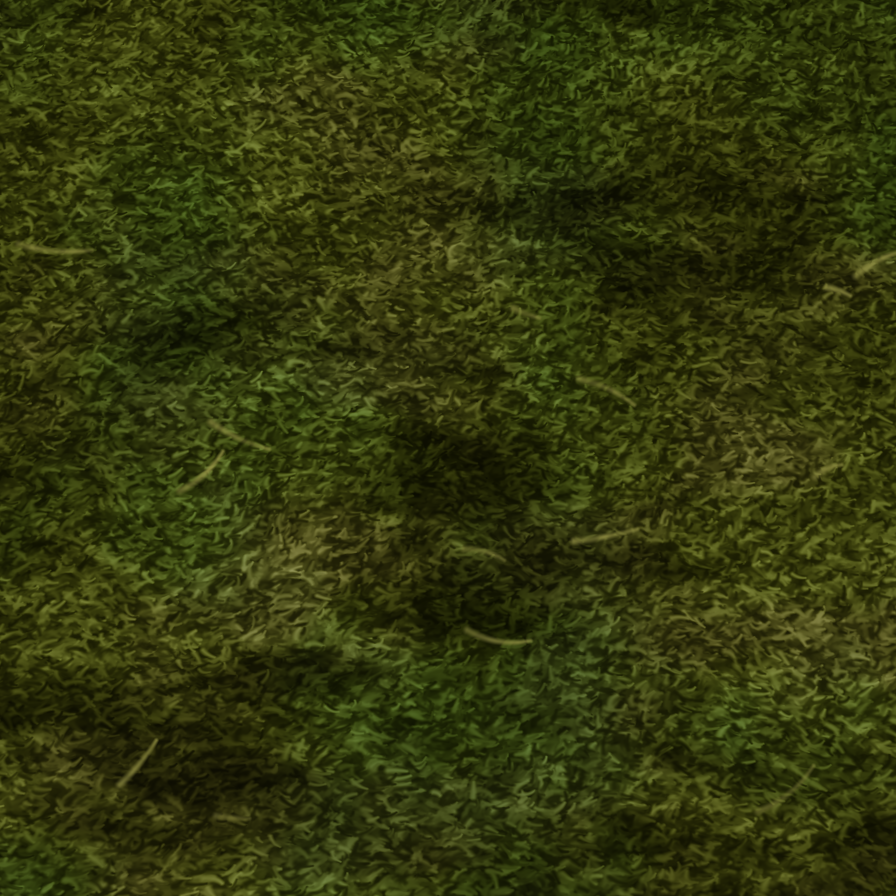
Write a Shadertoy shader that draws this texture.

```glsl
#define BLADE_CELLS 38.0
#define BLADE_LAYERS 8
#define BLADE_WIDTH 0.27
#define STRAW_COUNT 14
#define MEAN_TONE 0.205
#define CONTRAST 1.06
#define PATCH_DEPTH 0.70
#define CLUMP_DEPTH 0.55
#define STRAW_COLOR vec3(0.58, 0.57, 0.27)

vec3 hash3(vec2 p) {
    vec3 q = fract(vec3(p.xyx) * vec3(0.1031, 0.1030, 0.0973));
    q += dot(q, q.yxz + 33.33);
    return fract((q.xxy + q.yzz) * q.zyx);
}

float noise(vec2 p) {
    vec2 i = floor(p), f = fract(p);
    f = f * f * (3.0 - 2.0 * f);
    float low = mix(hash3(i).x, hash3(i + vec2(1, 0)).x, f.x);
    float high = mix(hash3(i + vec2(0, 1)).x, hash3(i + vec2(1, 1)).x, f.x);
    return mix(low, high, f.y);
}

float fbm(vec2 p) {
    float sum = 0.0, amp = 0.533;
    for (int i = 0; i < 4; i++) {
        sum += amp * noise(p);
        p = mat2(1.6, 1.2, -1.2, 1.6) * p + 17.3;
        amp *= 0.5;
    }
    return sum;
}

vec2 rotate(vec2 p, float angle) {
    float c = cos(angle), s = sin(angle);
    return vec2(c * p.x + s * p.y, c * p.y - s * p.x);
}

// Soft tapered stroke, bent into an arc along its length
float stroke(vec2 p, float halfLength, float width, float bend) {
    float along = clamp(p.x / halfLength, -1.0, 1.0);
    p.y += bend * halfLength * (along * along - 0.4);
    float d = length(vec2(p.x - along * halfLength, p.y));
    return 1.0 - smoothstep(0.0, width * (1.1 - 0.3 * along), d);
}

// One layer of scattered blades painted over the tone below
float paintBlades(float tone, vec2 p, float flow, float seed) {
    vec2 cell = floor(p);
    for (int y = -1; y <= 1; y++)
    for (int x = -1; x <= 1; x++) {
        vec2 id = cell + vec2(x, y);
        vec3 place = hash3(id + seed * 37.0 + 211.0);
        vec3 shape = hash3(id + seed * 53.0 + 719.0);
        float angle = 0.2 + flow + (place.z - 0.5) * 2.3;
        vec2 local = rotate(p - id - place.xy, angle);
        float width = BLADE_WIDTH * mix(0.75, 1.25, shape.y);
        float mask = stroke(local, mix(0.15, 0.65, shape.x), width, 0.6 * (shape.y - 0.5));
        float bladeTone = mix(0.10, 0.43, pow(shape.z, 1.5));
        tone = mix(tone, bladeTone, 0.85 * mask);
    }
    return tone;
}

vec3 grassColor(float tone, float warm, float dry) {
    vec3 color = vec3(0.9 * tone, tone, 0.82 * tone * tone);
    color.r *= mix(0.84, 1.03, warm);
    color += dry * tone * vec3(0.05, -0.03, 0.08);
    return color;
}

void mainImage(out vec4 fragColor, in vec2 fragCoord) {
    vec2 uv = fragCoord / iResolution.y;

    // The ground recedes: blades get finer towards the top
    vec2 ground = vec2((uv.x - 0.5) * (1.0 + 0.4 * uv.y),
                       1.2 * (uv.y + 0.2 * uv.y * uv.y));
    vec2 wobble = vec2(noise(uv * 40.0), noise(uv * 40.0 + 31.0)) - 0.5;
    vec2 p = (ground + 0.005 * wobble) * BLADE_CELLS;
    float flow = (noise(uv * 7.0 + 5.0) - 0.5) * 1.3;

    // Shaded soil and layered blades
    float tone = 0.08 + 0.10 * noise(ground * vec2(50.0, 75.0));
    for (int i = 0; i < BLADE_LAYERS; i++) {
        float seed = float(i) + 1.0;
        vec2 layer = rotate(p, 0.4 * seed) * (1.0 + 0.07 * seed);
        tone = paintBlades(tone, layer + seed * 7.7, flow - 0.4 * seed, seed);
    }
    tone = MEAN_TONE + (tone - MEAN_TONE) * CONTRAST;

    // Clumps that catch the light or sink into shade
    float clumps = fbm(ground * vec2(17.0, 30.0) + 3.0);
    tone *= 1.0 + CLUMP_DEPTH * (clumps - 0.5);

    // Broad light and dark hollows, stretched sideways
    float patches = fbm(uv * vec2(3.5, 8.0) + 9.0);
    tone *= 1.0 + PATCH_DEPTH * (patches - 0.5);
    tone *= 1.0 - 0.45 * smoothstep(0.53, 0.75, fbm(uv * vec2(4.0, 13.0) + 41.0));
    tone *= 1.0 - 0.12 * (1.0 - smoothstep(0.0, 0.15, uv.x));
    tone = max(tone * 1.05, 0.04);

    // Drifts of fresh, warm and withered growth
    float warm = smoothstep(0.15, 0.65, fbm(uv * 5.0 + 63.0));
    float dry = smoothstep(0.42, 0.75, fbm(uv * vec2(6.0, 10.0) + 87.0));
    dry = clamp(dry + 0.35 * (0.6 - uv.y), 0.0, 1.0);
    vec3 color = grassColor(tone, warm, dry);

    // A few pale straws
    for (int i = 0; i < STRAW_COUNT; i++) {
        vec3 place = hash3(vec2(float(i) * 3.7 + 12.0, 91.0));
        vec3 shape = hash3(vec2(float(i) * 5.3 + 47.0, 23.0));
        vec2 center = place.xy * vec2(iResolution.x / iResolution.y, 0.75);
        vec2 local = rotate(uv - center, (place.z - 0.4) * 1.5);
        float mask = stroke(local, mix(0.012, 0.042, shape.x), 0.0048, shape.y * 0.4 - 0.2);
        float fade = 0.5 + 0.5 * noise(uv * 80.0);
        color = mix(color, STRAW_COLOR, mask * fade * mix(0.5, 1.0, shape.z));
    }

    fragColor = vec4(clamp(color, 0.0, 1.0), 1.0);
}
```
